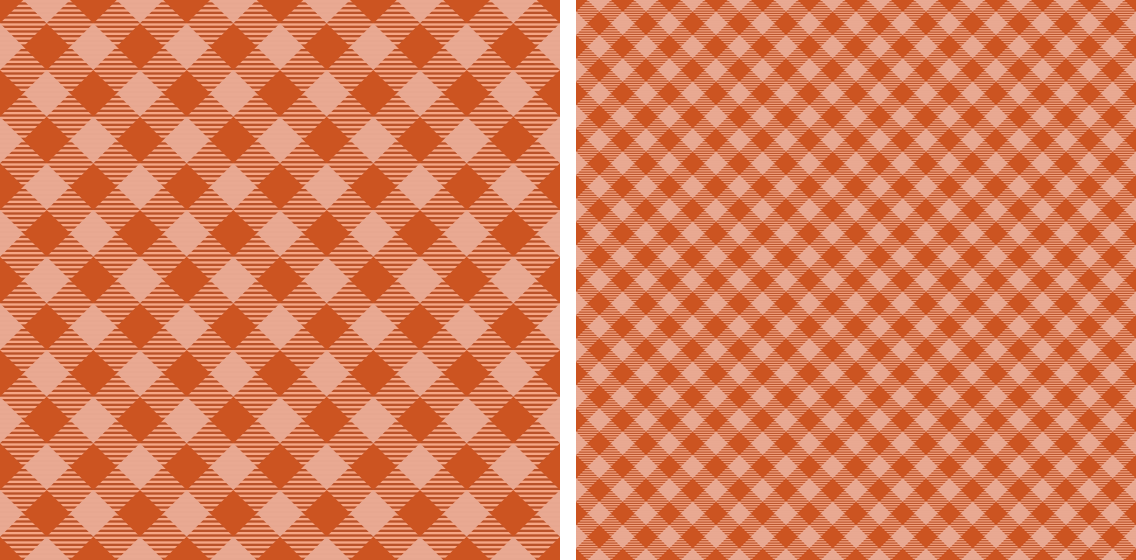
Left: one tile. Right: repeated 2 by 2.
This pattern is drawn by a Shadertoy shader. Its source:

```glsl
const float REPEATS = 6.0;              // checks across and down
const float STRIPES_PER_REPEAT = 20.0;  // fine horizontal lines in each check

const vec3 RUST         = vec3(0.80, 0.33, 0.13);
const vec3 BLUSH        = vec3(0.91, 0.66, 0.57);
const vec3 STRIPE_DARK  = vec3(0.73, 0.32, 0.16);
const vec3 STRIPE_LIGHT = vec3(0.96, 0.65, 0.52);

// Smoothed coverage of a band of the given duty, centred on whole numbers
float bandCoverage(float coord, float duty, float edgeWidth) {
    float distToCentre = abs(fract(coord + 0.5) - 0.5);
    return clamp((0.5 * duty - distToCentre) / edgeWidth + 0.5, 0.0, 1.0);
}

// Blend of solid and striped cells from the two crossing bands
vec3 gingham(float rising, float falling, float stripe) {
    float bothBands = rising * falling;
    float noBand = (1.0 - rising) * (1.0 - falling);
    float oneBand = 1.0 - bothBands - noBand;

    // Faint thread relief in the pale cells
    vec3 pale = BLUSH * (1.0 + 0.012 * (stripe - 0.5));
    vec3 striped = mix(STRIPE_DARK, STRIPE_LIGHT, stripe);
    return RUST * bothBands + pale * noBand + striped * oneBand;
}

void mainImage(out vec4 fragColor, in vec2 fragCoord) {
    vec2 cell = fragCoord / iResolution.xy * REPEATS;
    float pixel = REPEATS / min(iResolution.x, iResolution.y);

    // Diagonal bands, each half as wide as its spacing
    float diagonalEdge = pixel * sqrt(2.0);
    float rising = bandCoverage(cell.x - cell.y, 0.5, diagonalEdge);
    float falling = bandCoverage(cell.x + cell.y, 0.5, diagonalEdge);

    // Horizontal weave lines
    float stripe = bandCoverage(cell.y * STRIPES_PER_REPEAT + 0.25, 0.5,
                                pixel * STRIPES_PER_REPEAT);

    fragColor = vec4(gingham(rising, falling, stripe), 1.0);
}
```
